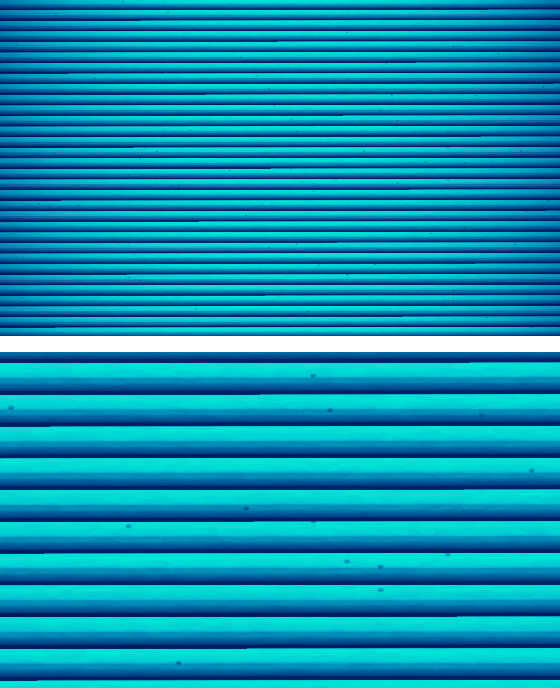
Top: the whole. Bottom: its middle third, enlarged.
Reproduce this texture procedurally as a Shadertoy shader.

```glsl
// Closed roller shutter: horizontal curved slats in cyan falling to navy seams.
// One slat profile repeats down the canvas; a tone ramp gives the colours, while
// layered sines, cellular noise and a vignette add brushing, wear and falloff.

const float SLAT_COUNT = 31.75;   // slats over the canvas height
const float SLAT_SHIFT = 0.047;   // part of a slat cut off at the top
const float SEAM_CENTRE = 0.94;   // position of the dark gap within a slat
const float SEAM_HALF = 0.06;

float hash(vec2 cell) {
    return fract(sin(dot(cell, vec2(12.99, 78.23))) * 4375.85);
}

// Cellular noise: distance to the nearest jittered point, and that point's id
vec2 cellular(vec2 p) {
    vec2 base = floor(p);
    vec2 nearest = vec2(9.0, 0.0);
    for (int j = -1; j <= 1; j++)
    for (int i = -1; i <= 1; i++) {
        vec2 cell = base + vec2(i, j);
        float id = hash(cell);
        vec2 point = cell + vec2(id, hash(cell + 31.7));
        float d = length(p - point);
        if (d < nearest.x) nearest = vec2(d, id);
    }
    return nearest;
}

// Thin soft line at a given height of the slat
float crease(float p, float centre, float halfWidth, float blur) {
    return 1.0 - smoothstep(halfWidth - blur, halfWidth + blur, abs(p - centre));
}

// Tone across one slat: 0 is its upper edge, 1 its lower edge
float slatTone(float p, float blur, float wobble) {
    float lit = 1.06 - 0.10 * smoothstep(0.12, 0.42, p);
    float fall = smoothstep(0.38, 0.50, p + wobble) * 0.20;
    fall += clamp((p + wobble - 0.45) / 0.43, 0.0, 1.0) * 0.66;
    float tone = lit - fall;
    tone -= 0.08 * crease(p, 0.50, 0.03, blur);
    tone += 0.06 * crease(p, 0.62, 0.03, blur);
    float seamDist = abs(fract(p - SEAM_CENTRE + 0.5) - 0.5);
    float seam = 1.0 - smoothstep(SEAM_HALF - blur, SEAM_HALF + blur, seamDist);
    return mix(tone, -0.04, seam);
}

// Fine brushing along the slat from layered sines
float brushing(float x, float p, float seed) {
    float sum = 0.0;
    float gain = 0.5;
    float freq = 7.0;
    for (int k = 0; k < 4; k++) {
        sum += gain * sin(x * freq + seed * 40.0 + p * freq * 0.9);
        freq *= 2.3;
        gain *= 0.6;
    }
    return sum;
}

// Darkening to the sides and slightly to the upper corners
float vignette(vec2 uv) {
    vec2 c = abs(uv * 2.0 - 1.0);
    float sides = pow(c.x, 3.0);
    float corners = c.x * c.x * pow(uv.y, 8.0);
    return clamp(sides + 0.3 * corners, 0.0, 1.2);
}

// Navy at 0 through blue to cyan at 1
vec3 shutterColour(float tone) {
    float t = clamp(tone, -0.18, 1.08);
    return vec3(0.0, 0.15 + 0.69 * t, 0.42 + 0.65 * t - 0.24 * t * t);
}

void mainImage(out vec4 fragColor, in vec2 fragCoord) {
    vec2 uv = fragCoord / iResolution.xy;
    vec2 pos = fragCoord / iResolution.y;

    // Slat number and position within it, with a barely visible tilt
    float rows = (1.0 - uv.y + 0.002 * uv.x) * SLAT_COUNT + SLAT_SHIFT;
    float slat = floor(rows);
    float p = fract(rows);
    float blur = min(0.5 * SLAT_COUNT / iResolution.y, 0.06);
    float seed = hash(vec2(slat, 3.0));

    // Slat shading with small differences from slat to slat
    float brush = brushing(pos.x, p, seed);
    float tone = slatTone(p, blur, 0.015 * brush + 0.03 * (seed - 0.5));
    tone += 0.05 * (seed - 0.5) + 0.012 * brush;

    // Worn grain in long cells, and rare dark specks
    vec2 grain = cellular(pos * vec2(70.0, 220.0));
    tone += 0.06 * (grain.y - 0.5) * smoothstep(0.0, 0.5, tone);
    vec2 speck = cellular(pos * vec2(60.0, 90.0));
    float chip = (1.0 - smoothstep(0.08, 0.26, speck.x)) * step(0.985, speck.y);
    tone -= 0.4 * chip * smoothstep(0.2, 0.8, tone);

    // Light falloff
    float shade = vignette(uv);
    tone = tone * (1.0 - 0.38 * shade) - 0.07 * shade;

    fragColor = vec4(shutterColour(tone), 1.0);
}
```
